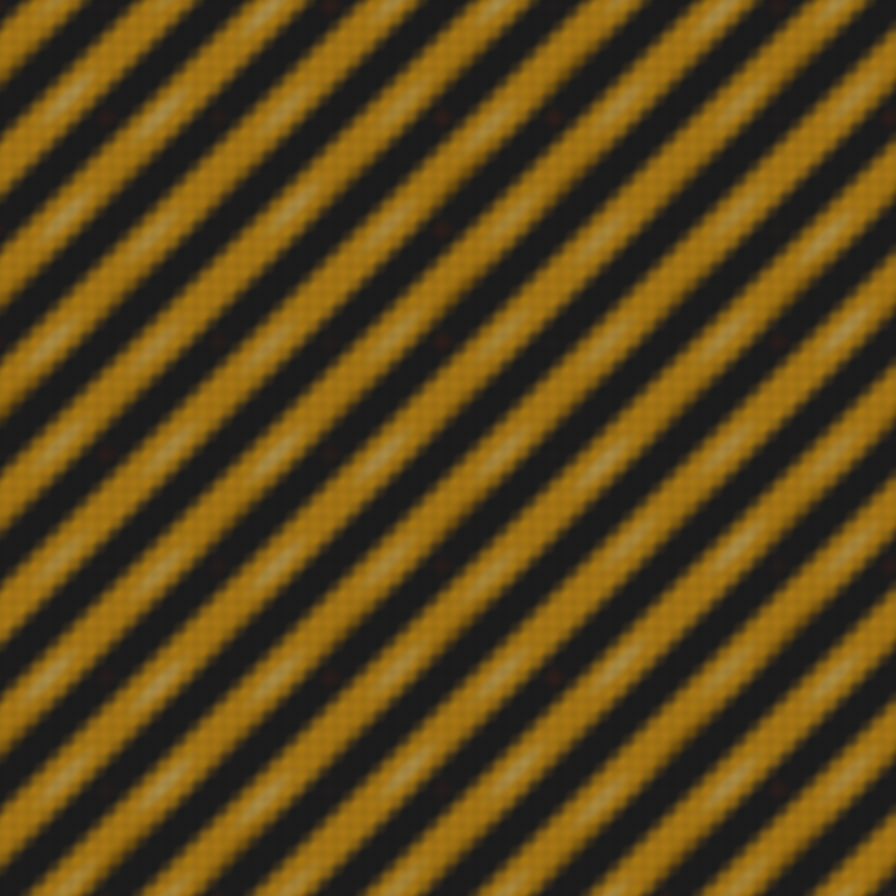
A Shadertoy shader for this pattern:

```glsl
const float TAU = 6.2831853;
const float REPEATS = 8.0;

float hash(vec2 p) {
    vec3 q = fract(vec3(p.xyx) * 0.1031);
    q += dot(q, q.yzx + 33.33);
    return fract((q.x + q.y) * q.z);
}

// Soft disc: 1 inside the inner radius, 0 beyond the outer one
float blob(vec2 p, float inner, float outer) {
    return 1.0 - smoothstep(inner, outer, length(p));
}

void mainImage(out vec4 fragColor, in vec2 fragCoord) {
    vec2 uv = fragCoord / iResolution.xy;
    vec2 p = REPEATS * vec2(uv.x, 1.0 - uv.y);

    // Fine weave, eight threads per repeat
    vec2 threads = cos(TAU * 8.0 * p);
    float weave = 0.5 * (threads.x + threads.y);

    // Stripe coordinates: across is 0 on the centre line, along is 1 per repeat
    float diagonal = p.x + p.y;
    float stripe = floor(diagonal);
    float across = diagonal - stripe - 0.5;
    float along = 0.5 * (p.x - p.y - 0.5 + stripe);

    // Charcoal ground with faint rust specks between the stripes
    vec2 speckCell = floor(p + 0.5);
    float speck = blob(p - speckCell - vec2(-0.05, 0.05), 0.02, 0.13);
    speck *= smoothstep(0.3, 0.9, hash(speckCell + 71.0));
    vec3 ground = mix(vec3(0.108, 0.108, 0.11), vec3(0.17, 0.115, 0.10), speck);

    // Amber paint, shaded in stretches along its lower edge
    float stretch = hash(vec2(floor(along), stripe) + 37.0);
    float shade = pow(sin(0.5 * TAU * along), 2.0) * stretch;
    shade *= smoothstep(0.02, 0.22, across);
    vec3 paint = mix(vec3(0.63, 0.447, 0.075), vec3(0.48, 0.33, 0.04), shade);

    // One worn pale patch per repeat, shifted a little along and across
    vec2 patchCell = vec2(floor(along + 0.5), stripe);
    float shift = hash(patchCell + 11.0) - 0.5;
    float drift = hash(patchCell + 53.0) - 0.5;
    vec2 patchPos = vec2(along - patchCell.x - 0.3 * shift, across - 0.08 * drift);
    float worn = blob(patchPos / vec2(0.25, 0.11), 0.25, 1.35);
    worn *= mix(0.65, 1.0, hash(patchCell + 97.0));
    paint = mix(paint, vec3(0.645, 0.53, 0.26), worn);

    // Blurred stripe edge, gently stepped by the weave
    float cover = 1.0 - smoothstep(0.12, 0.38, abs(across) + 0.018 * weave);
    vec3 color = mix(ground, paint, cover) * (1.0 - 0.035 * weave);
    fragColor = vec4(color, 1.0);
}
```
